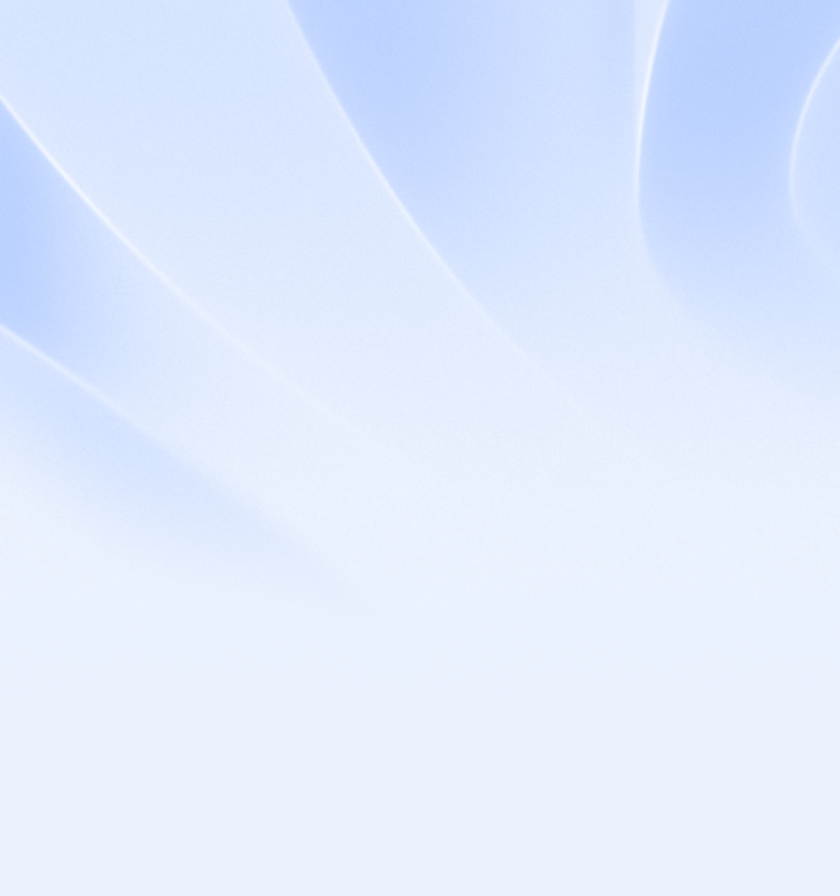
Write a Shadertoy shader that draws this background.

```glsl
// Draws pale blue translucent folds sweeping down into a soft, almost white haze.
#define HAZE_COLOR vec3(0.92, 0.948, 0.998)
#define DEEP_COLOR vec3(0.722, 0.813, 1.0)
#define SHINE_COLOR vec3(0.955, 0.972, 1.0)
#define LINE_WIDTH 0.0032
#define GLOW_WIDTH 0.018
#define EDGE_WIDTH 0.003
#define GRAIN 0.014

float hash(vec2 p) {
    vec3 q = fract(vec3(p.xyx) * 0.1031);
    q += dot(q, q.yzx + 33.33);
    return fract((q.x + q.y) * q.z);
}

// Falls smoothly from one to zero between two positions.
float fade(float start, float end, float x) {
    return 1.0 - smoothstep(start, end, x);
}

// Soft bump of height one around a center.
float bump(float center, float width, float x) {
    float d = (x - center) / width;
    return exp(-d * d);
}

// Turns an implicit curve into a distance in canvas heights.
float toDistance(float f) {
    float slope = length(vec2(dFdx(f), dFdy(f))) * iResolution.y;
    return f / max(slope, 0.0001);
}

// Horizontal position of a bulging curve with separate upper and lower bends.
float bulge(float y, vec2 tip, float upper, float lower, float growth) {
    float d = y - tip.y;
    return tip.x + d * d * (d < 0.0 ? upper : lower + growth * d);
}

// Lays a sheet over the positive side of d and lights its rim.
// layer.x holds the depth of blue, layer.y the highlight.
void addFold(inout vec2 layer, float d, float depth, float softness, float shine, float haze) {
    float cover = smoothstep(-1.0, 1.0, d / (EDGE_WIDTH + softness));
    layer = mix(layer, vec2(depth, 0.0), cover);
    layer.x *= 1.0 - haze * exp(-abs(d) / (GLOW_WIDTH + softness));
    layer.y = max(layer.y, shine * bump(0.0, LINE_WIDTH + 0.25 * softness, d));
}

void mainImage(out vec4 fragColor, in vec2 fragCoord) {
    vec2 p = fragCoord / iResolution.xy;
    p.y = 1.0 - p.y; // measured downward from the top
    float x = p.x;
    float y = p.y;

    // Curves of the fold rims
    float t = x - 0.34;
    float lowRim = toDistance(y - (0.365 + x * (0.635 + 0.1 * x)));
    float midRim = toDistance(y - (0.107 + x * (1.22 - x + 0.48 * x * x)));
    float highRim = toDistance(y - t * (2.0 - 2.6 * t + 1.75 * t * t));
    float rightRim = toDistance(x - bulge(y, vec2(0.758, 0.221), 0.74, 2.2, 7.0));
    float edgeRim = toDistance(x - bulge(y, vec2(0.942, 0.205), 2.3, 4.5, 12.0));

    // Depth of blue inside each sheet
    float centerDepth = mix(0.9, 0.52, smoothstep(0.45, 0.7, x)) * fade(0.02, 0.64, y);
    float rightDepth = 0.97 * fade(0.06, 0.6, y);
    float edgeDepth = mix(0.7, 0.95, smoothstep(0.18, 0.34, y)) * rightDepth;
    float broadDepth = 0.4 * fade(0.0, 0.66, y);
    float leftDepth = 0.95 * fade(0.36, 0.64, y) / (1.0 + pow(x / 0.13, 2.0));
    float lowReach = mix(0.17, 0.07, smoothstep(0.1, 0.42, x));
    float lowDepth = 0.52 * fade(0.0, lowReach, lowRim) * fade(0.08, 0.52, x);

    // Narrow pale pleat beside the right fold
    float pleat = smoothstep(0.752, 0.759, x) * fade(0.1, 0.22, y);
    centerDepth += 0.12 * bump(0.735, 0.025, x) * fade(0.0, 0.25, y);
    centerDepth *= 1.0 - 0.4 * pleat;

    // Sheets from back to front
    vec2 layer = vec2(centerDepth, 0.0);
    float blur = smoothstep(0.2, 0.45, y);
    addFold(layer, rightRim, rightDepth, 0.03 * blur,
            0.9 * bump(0.1, 0.13, y), 0.3 * fade(0.3, 0.55, y));
    addFold(layer, edgeRim, edgeDepth, 0.018 * smoothstep(0.2, 0.32, y),
            0.55 * fade(0.1, 0.3, y), 0.3);
    addFold(layer, highRim, broadDepth, 0.008 * blur,
            0.22 * fade(0.3, 0.6, y) + 0.4 * bump(0.22, 0.1, y), 0.22);
    addFold(layer, midRim, leftDepth, 0.01 * blur,
            0.3 * fade(0.2, 0.6, x) + 0.6 * bump(0.08, 0.1, x), 0.25);
    addFold(layer, lowRim, lowDepth, 0.003 + 0.02 * smoothstep(0.0, 0.4, x),
            0.5 * fade(0.0, 0.3, x), 0.25 * fade(0.1, 0.4, x));

    // Colour and fine grain
    vec3 color = mix(HAZE_COLOR, DEEP_COLOR, clamp(layer.x, 0.0, 1.0));
    color = mix(color, SHINE_COLOR, layer.y);
    float grain = hash(floor(p * vec2(480.0, 512.0))) - 0.5;
    color += GRAIN * grain * fade(0.55, 0.8, y);
    fragColor = vec4(clamp(color, 0.0, 1.0), 1.0);
}
```
